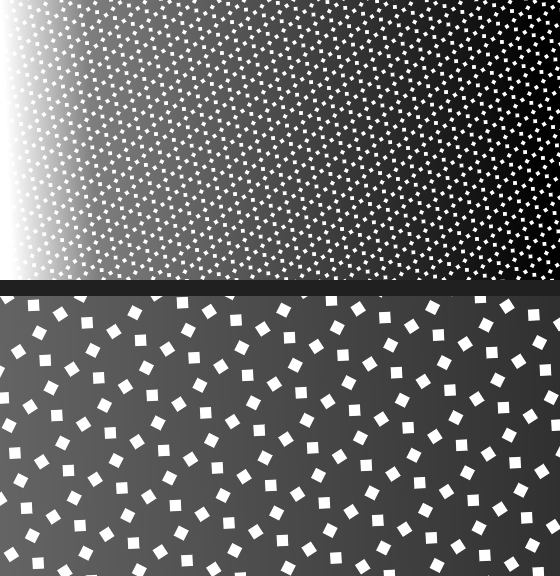
Top: the whole. Bottom: its middle third, enlarged.
A WebGL 2 fragment shader for this pattern:

```glsl
#version 300 es
precision highp float;
// Small tilted white squares on a trihexagonal lattice over a white-to-black gradient.

uniform vec2 u_resolution;
out vec4 outColor;

const float SPACING = 0.0335;        // distance between neighbouring lattice sites
const float HALF_SIDE = 0.0067;      // half the side of one square
const float LATTICE_ANGLE = -18.1;   // degrees
const float SQUARE_ANGLE = 3.0;      // degrees, for the nearly upright squares
const vec2 LATTICE_ORIGIN = vec2(0.7205, 0.590);
const float ROW_HEIGHT = 0.8660254;  // row distance of a unit triangular lattice

const vec3 WHITE = vec3(1.0);
const vec3 GRAY = vec3(0.495);
const vec3 BLACK = vec3(0.0);

vec2 rotate(vec2 v, float degrees) {
    float a = radians(degrees);
    return mat2(cos(a), sin(a), -sin(a), cos(a)) * v;
}

float squareDistance(vec2 p, float halfSide) {
    vec2 d = abs(p) - halfSide;
    return length(max(d, 0.0)) + min(max(d.x, d.y), 0.0);
}

// Three-stop ramp: a fast fall from white to gray, then a slow fall to black.
vec3 ramp(float t) {
    vec3 light = mix(WHITE, GRAY, clamp((t - 0.012) / 0.153, 0.0, 1.0));
    return mix(light, BLACK, clamp((t - 0.165) / 0.81, 0.0, 1.0));
}

// Coverage of the squares; every fourth lattice site stays empty.
float squares(vec2 p, float pixel) {
    vec2 q = rotate(p - LATTICE_ORIGIN, -LATTICE_ANGLE) / SPACING;
    float row = q.y / ROW_HEIGHT;
    vec2 site = round(vec2(q.x - 0.5 * row, row));
    vec2 center = vec2(site.x + 0.5 * site.y, site.y * ROW_HEIGHT);
    vec2 local = rotate((q - center) * SPACING, LATTICE_ANGLE);

    // Site parity selects one of three orientations, or a gap.
    vec2 parity = mod(site, 2.0);
    float gap = (1.0 - parity.x) * parity.y;
    float turn = SQUARE_ANGLE + 30.0 * parity.x * (1.0 + parity.y);
    float d = squareDistance(rotate(local, -turn), HALF_SIDE);
    return (1.0 - gap) * (1.0 - smoothstep(-0.6 * pixel, 0.6 * pixel, d));
}

void main() {
    vec2 p = gl_FragCoord.xy / u_resolution.y;
    float pixel = 1.0 / u_resolution.y;
    float across = gl_FragCoord.x / u_resolution.x;

    vec3 color = ramp(across + 0.02 * (p.y - 0.5));
    color = mix(color, WHITE, squares(p, pixel));
    outColor = vec4(color, 1.0);
}
```
